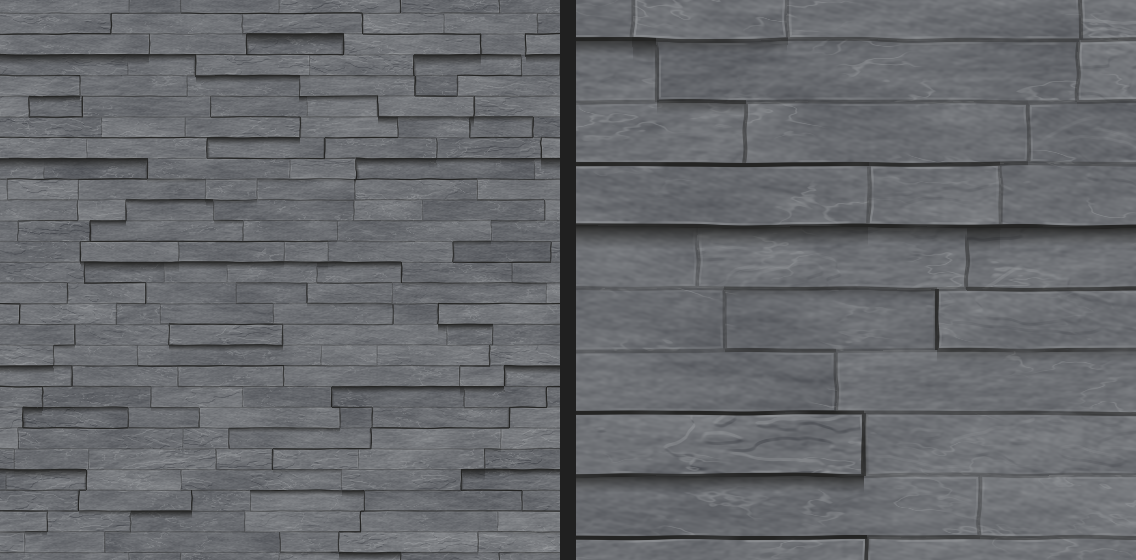
Left, the full canvas; right, a detail of the centre.
A Shadertoy shader for this texture:

```glsl
const float ROWS = 27.0;
const float ROW_OFFSET = 0.36;
const vec3 SLATE_DARK = vec3(0.355, 0.365, 0.385);
const vec3 SLATE_LIGHT = vec3(0.505, 0.515, 0.53);
const vec3 SHADOW = vec3(0.12, 0.12, 0.115);
const vec3 DUST = vec3(0.64, 0.65, 0.66);

float hash(vec2 p) {
    return fract(sin(dot(p, vec2(127.1, 311.7))) * 43758.5);
}

float noise(vec2 p) {
    vec2 i = floor(p), f = fract(p);
    f = f * f * (3.0 - 2.0 * f);
    return mix(mix(hash(i), hash(i + vec2(1, 0)), f.x),
               mix(hash(i + vec2(0, 1)), hash(i + vec2(1, 1)), f.x), f.y);
}

float fbm(vec2 p) {
    float sum = 0.0, amp = 0.5;
    for (int i = 0; i < 4; i++) {
        sum += amp * noise(p);
        p = mat2(1.95, 0.5, -0.4, 1.95) * p + 7.3;
        amp *= 0.54;
    }
    return sum;
}

// Bright line of the given half width around zero
float line(float dist, float width, float px) {
    return 1.0 - smoothstep(width - px, width + px, abs(dist));
}

float joint(float col, float row, float count) {
    return col + 0.74 * (hash(vec2(mod(col, count), row + 40.0)) - 0.5);
}

// Distances to the left and right joints, protrusion, and stone seed
vec4 stone(float x, float row) {
    row = mod(row, ROWS);
    float count = 5.0 + floor(2.0 * hash(vec2(row, 3.7)));
    float sx = x * count + count * hash(vec2(row, 9.1));
    float col = floor(sx);
    if (sx < joint(col, row, count)) col -= 1.0;
    else if (sx >= joint(col + 1.0, row, count)) col += 1.0;
    float left = sx - joint(col, row, count);
    float right = joint(col + 1.0, row, count) - sx;
    vec2 id = vec2(mod(col, count), row);
    return vec4(vec2(left, right) / count, hash(id + 17.0), hash(id + 71.0));
}

// Slanted cleavage coordinates, different on each stone
vec2 cleavage(vec2 p, float seed) {
    float slant = mix(-0.9, 1.1, fract(seed * 13.0));
    return vec2(p.x + slant * p.y, p.y - 0.22 * slant * p.x) + seed * 9.0;
}

// Cleft slate relief: fine grain plus flaked ledges
float relief(vec2 p, float seed) {
    vec2 q = cleavage(p, seed);
    float grain = fbm(q * vec2(38.0, 110.0));
    float layer = fbm(q * vec2(12.0, 38.0) + 5.0);
    float flaked = smoothstep(0.3, 0.9, fract(seed * 37.0));
    float ledge = smoothstep(0.52, 0.545, layer) + smoothstep(0.66, 0.685, layer);
    return 0.55 * grain + 0.45 * layer + 0.22 * flaked * ledge;
}

// Thin pale scratches running along the cleavage
float veins(vec2 p, float seed) {
    vec2 q = cleavage(p, seed + 0.3);
    float crease = abs(fbm(q * vec2(24.0, 75.0)) - 0.54);
    float patches = smoothstep(0.45, 0.8, noise(q * vec2(22.0, 45.0) + 3.0));
    return (1.0 - smoothstep(0.0, 0.035, crease)) * patches;
}

// Soft shade cast by a neighbour standing further out
float castShade(float dist, float drop, float reach) {
    float t = clamp(dist / (0.0008 + reach * drop), 0.0, 1.0);
    return smoothstep(0.08, 0.5, drop) * (1.0 - t) * (1.0 - 0.3 * t);
}

void mainImage(out vec4 fragColor, in vec2 fragCoord) {
    vec2 uv = fragCoord / iResolution.xy;
    float px = 0.6 / iResolution.y;

    // Slightly uneven stone edges
    vec2 p = uv + 0.0016 * (vec2(noise(uv * 90.0), noise(uv * vec2(30.0, 50.0) + 8.0)) - 0.5);
    float y = p.y * ROWS - ROW_OFFSET;
    float row = floor(y);
    float bottom = fract(y) / ROWS, top = (1.0 - fract(y)) / ROWS;

    vec4 self = stone(p.x, row);
    vec4 above = stone(p.x, row + 1.0);
    vec4 below = stone(p.x, row - 1.0);
    vec4 leftStone = stone(p.x - self.x - 0.002, row);
    vec4 rightStone = stone(p.x + self.y + 0.002, row);
    float depth = self.z, seed = self.w;

    // Surface tone lit from above
    float slope = relief(uv, seed) - relief(uv + vec2(-0.0007, 0.0018), seed);
    float cloud = fbm(uv * vec2(14.0, 30.0) + seed * 4.0) - 0.53;
    float grit = noise(uv * vec2(300.0, 420.0)) - 0.5;
    float tone = 0.5 + 0.4 * (seed - 0.5) + 0.9 * cloud + 0.2 * (depth - 0.5)
               + 0.25 * grit + 2.3 * clamp(slope, -0.4, 0.2);
    vec3 color = mix(SLATE_DARK, SLATE_LIGHT, clamp(tone, -1.0, 1.6));
    color = mix(color, DUST, 0.32 * veins(uv, seed));

    // Worn pale rims on protruding stones
    float rimDist = min(min(self.x, self.y), min(bottom, top));
    float wear = smoothstep(0.35, 0.75, noise(uv * 70.0 + seed * 20.0));
    color = mix(color, DUST, 0.5 * wear * (0.15 + 0.85 * depth) * line(rimDist - 0.0018, 0.0007, px));

    // Cast shadows and dark joints
    float shade = castShade(top, above.z - depth, 0.023);
    shade = max(shade, 0.7 * castShade(self.x, leftStone.z - depth, 0.006));
    shade = max(shade, 0.7 * castShade(self.y, rightStone.z - depth, 0.005));
    vec4 steps = abs(vec4(above.z, below.z, leftStone.z, rightStone.z) - depth);
    vec4 gaps = 0.25 + 0.75 * smoothstep(0.05, 0.5, steps);
    gaps *= 0.75 + 0.5 * noise(uv * 50.0 + 4.0);
    vec4 dists = vec4(top, bottom, self.x, self.y);
    for (int i = 0; i < 4; i++)
        shade = max(shade, min(gaps[i], 1.0) * line(dists[i], 0.0012, px));
    color = mix(color, SHADOW, 0.93 * shade);

    fragColor = vec4(color, 1.0);
}
```
